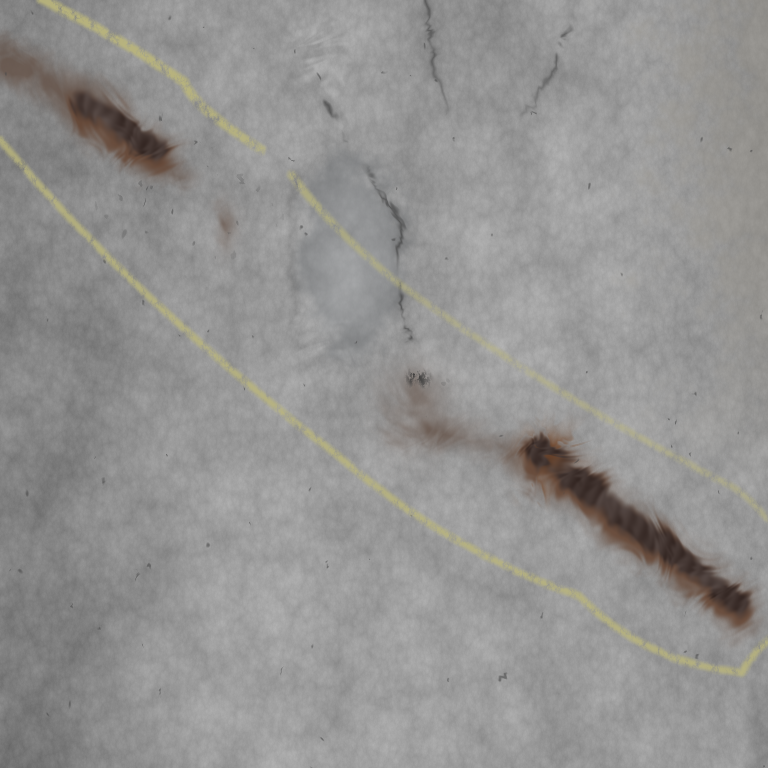
Give the GLSL for this texture, as a three.js fragment shader.

```glsl
// Weathered concrete with two rusted bars, dark cracks and yellow chalk lines.
// Curves are distances to sampled arcs; mottling, grain and pits come from
// cellular noise and layered sines.
varying vec2 vUv;

float hash(vec2 p) { return fract(sin(dot(p, vec2(127.1, 311.7))) * 43758.5); }

// Cellular noise: x = distance to the nearest seed, y = that seed's id.
vec2 cells(vec2 p) {
  vec2 best = vec2(9.0, 0.0);
  for (int j = -1; j <= 1; j++)
    for (int i = -1; i <= 1; i++) {
      vec2 c = floor(p) + vec2(float(i), float(j));
      float d = length(c + vec2(hash(c), hash(c + 17.3)) - p);
      if (d < best.x) best = vec2(d, hash(c + 41.7));
    }
  return best;
}

// Layered, turned and warped sines, roughly -1 to 1.
float waves(vec2 p) {
  float sum = 0.0, amp = 0.55;
  for (int i = 0; i < 4; i++) {
    p = mat2(0.8, 0.6, -0.6, 0.8) * p * 1.7 + 1.1 * sin(p.yx + 2.0);
    sum += amp * sin(p.x) * cos(p.y);
    amp *= 0.75;
  }
  return sum;
}

float mottle(vec2 p) {
  float sum = 0.0, amp = 0.5;
  for (int i = 0; i < 4; i++) {
    sum += amp * (0.47 - cells(p).x);
    p = mat2(0.8, 0.6, -0.6, 0.8) * p * 2.1 + 5.2;
    amp *= 0.7;
  }
  return sum;
}

float segment(vec2 p, vec2 a, vec2 b) {
  vec2 d = b - a;
  return length(p - a - d * clamp(dot(p - a, d) / dot(d, d), 0.0, 1.0));
}

// Distance to a quadratic arc from a to b, pulled towards c.
float arc(vec2 p, float ax, float ay, float cx, float cy, float bx, float by) {
  vec2 a = vec2(ax, ay), c = vec2(cx, cy), b = vec2(bx, by), last = a;
  float dist = 9.0;
  for (int i = 1; i <= 8; i++) {
    float t = float(i) / 8.0;
    vec2 next = mix(mix(a, c, t), mix(c, b, t), t);
    dist = min(dist, segment(p, last, next));
    last = next;
  }
  return dist;
}

float stroke(float d, float w, float soft) { return 1.0 - smoothstep(w - soft, w + soft, d); }

float glow(vec2 p, float x, float y, float rx, float ry) {
  vec2 q = (p - vec2(x, y)) / vec2(rx, ry);
  return exp(-dot(q, q));
}

// Ribbed dark bar with a rusty rim.
vec3 bar(vec3 col, vec2 p, vec2 a, vec2 b, float w, float n) {
  vec2 dir = normalize(b - a), q = p - a;
  float along = dot(q, dir);
  float rib = sin(along * 330.0 + dot(q, vec2(-dir.y, dir.x)) * 90.0 + 2.0 * n);
  w *= 1.0 - along;
  float d = segment(p, a, b) + 0.006 * n - 0.001 * rib;
  float rim = segment(p + vec2(0.0, 0.008), a, b) + 0.012 * n;
  col = mix(col, vec3(0.42, 0.35, 0.31), 0.6 * stroke(rim, w + 0.01, 0.02));
  col = mix(col, vec3(0.38, 0.24, 0.16), 0.7 * stroke(rim, w, 0.01));
  vec3 core = vec3(0.25, 0.205, 0.195) + 0.025 * rib + 0.06 * n;
  return mix(col, core, 0.9 * stroke(d, w * 0.7, 0.007));
}

// Sparse pits, taller than wide.
float pits(vec2 p, float scale, float rarity) {
  vec2 c = cells(p * vec2(scale, scale * 0.65));
  return step(rarity, c.y) * stroke(c.x, 0.03 + 0.6 * (c.y - rarity), 0.05);
}

void main() {
  vec2 p = vUv;
  float n = waves(p * 34.0), m = mottle(p * 9.0), fine = mottle(p * vec2(75.0, 50.0));
  vec2 rough = p + 0.007 * vec2(n, waves(p * 38.0 + 9.0));

  // Concrete shading, mottling and grain
  float tone = 0.583 - 0.085 * smoothstep(0.32, 0.0, p.x) + 0.14 * m + 0.085 * fine;
  tone += 0.035 * (glow(p, 0.73, 0.68, 0.2, 0.3) + glow(p, 0.38, 0.12, 0.25, 0.25));
  tone -= 0.05 * (glow(p, 0.0, 0.05, 0.14, 0.2) + glow(p, 0.63, 0.93, 0.08, 0.12));
  tone -= 0.06 * smoothstep(0.965, 0.985, p.x) * smoothstep(0.2, 0.1, p.y);
  vec3 col = vec3(tone + 0.013 * waves(p * vec2(14.0, 6.0)));
  col = mix(col, vec3(0.53, 0.51, 0.47), 0.4 * smoothstep(0.86, 1.0, p.x + 0.3 * m) * smoothstep(0.3, 0.7, p.y));

  // Smooth patch and pale scuffs
  float hollow = length((rough - vec2(0.456, 0.67)) / vec2(0.075, 0.13)) + 0.7 * m;
  col = mix(col, vec3(0.49, 0.50, 0.51) + 0.1 * m, 0.55 * stroke(hollow, 0.95, 0.2));
  col += 0.08 * glow(p, 0.46, 0.635, 0.04, 0.055);
  col -= 0.06 * stroke(arc(rough, 0.385, 0.77, 0.375, 0.66, 0.39, 0.55), 0.004, 0.008);
  col += 0.1 * smoothstep(-0.2, 0.5, n) * (glow(p, 0.415, 0.9, 0.035, 0.08) + 0.5 * glow(p, 0.43, 0.54, 0.05, 0.05));

  // Cracks
  float crack = min(arc(rough, 0.42, 0.87, 0.47, 0.785, 0.527, 0.7), arc(rough, 0.527, 0.7, 0.508, 0.63, 0.533, 0.56));
  float thin = min(arc(rough, 0.555, 1.0, 0.565, 0.91, 0.582, 0.85), arc(rough, 0.755, 1.0, 0.7, 0.83, 0.62, 0.8));
  float broken = smoothstep(-0.7, 0.2, waves(p * 19.0 + 3.0));
  float gap = 0.6 * stroke(crack, 0.002, 0.003) + 0.25 * stroke(crack, 0.007, 0.012);
  gap += smoothstep(0.79, 0.95, p.y) * (0.5 * stroke(thin, 0.002, 0.003) + 0.25 * stroke(thin, 0.005, 0.008));
  col = mix(col, vec3(0.28), broken * gap);

  // Rust stains, bars and orange flakes
  float stain = glow(rough, 0.54, 0.465, 0.036, 0.045) + glow(rough, 0.293, 0.705, 0.013, 0.025);
  stain += stroke(segment(rough, vec2(0.57, 0.44), vec2(0.69, 0.405)), 0.01, 0.026);
  stain += 1.4 * stroke(segment(rough, vec2(0.0, 0.925), vec2(0.11, 0.868)), 0.02, 0.024);
  stain += stroke(segment(rough, vec2(0.19, 0.8), vec2(0.24, 0.77)), 0.008, 0.02);
  col = mix(col, vec3(0.40, 0.33, 0.29), clamp(stain * (0.62 + 0.3 * n), 0.0, 0.85));
  col = bar(col, p, vec2(0.11, 0.867), vec2(0.205, 0.803), 0.023, n);
  col = bar(col, p, vec2(0.705, 0.41), vec2(0.965, 0.212), 0.025, n);
  float flake = glow(rough, 0.72, 0.415, 0.035, 0.025) + glow(rough, 0.7, 0.36, 0.018, 0.018);
  col = mix(col, vec3(0.45, 0.27, 0.15), 0.75 * flake * smoothstep(-0.15, 0.3, n));

  // Pits, denser around the rust
  float near = glow(p, 0.24, 0.73, 0.1, 0.07) + glow(p, 0.55, 0.49, 0.03, 0.03);
  col = mix(col, vec3(0.29), 0.6 * pits(rough, 40.0, 0.92) + 0.6 * near * pits(rough + 3.1, 60.0, 0.75));
  col = mix(col, vec3(0.2), 0.9 * glow(rough, 0.547, 0.505, 0.013, 0.009) * smoothstep(-0.1, 0.2, fine));

  // Chalk lines, fading to the right
  vec2 q = p + 0.002 * vec2(n, -n);
  float upper = min(arc(q, 0.055, 1.0, 0.15, 0.955, 0.24, 0.893), arc(q, 0.24, 0.893, 0.25, 0.862, 0.341, 0.805));
  upper = min(upper, arc(q, 0.38, 0.772, 0.428, 0.706, 0.514, 0.635));
  upper = min(upper, arc(q, 0.514, 0.635, 0.71, 0.49, 0.95, 0.368));
  upper = min(upper, arc(q, 0.95, 0.368, 0.98, 0.35, 1.0, 0.322));
  float lower = min(arc(q, 0.0, 0.818, 0.168, 0.615, 0.443, 0.404), arc(q, 0.443, 0.404, 0.581, 0.285, 0.755, 0.223));
  lower = min(lower, arc(q, 0.755, 0.223, 0.84, 0.137, 0.966, 0.124));
  lower = min(lower, arc(q, 0.966, 0.124, 0.98, 0.147, 1.0, 0.167));
  float fade = smoothstep(0.6, 0.2, p.x);
  float chalk = max(mix(0.5, 0.9, fade) * stroke(upper, 0.004 + 0.002 * fade, 0.004), 0.8 * stroke(lower, 0.0045, 0.004));
  col = mix(col, vec3(0.73, 0.71, 0.48), chalk * clamp(0.8 + 2.0 * fine + 0.3 * n, 0.0, 1.0));
  gl_FragColor = vec4(col, 1.0);
}
```
